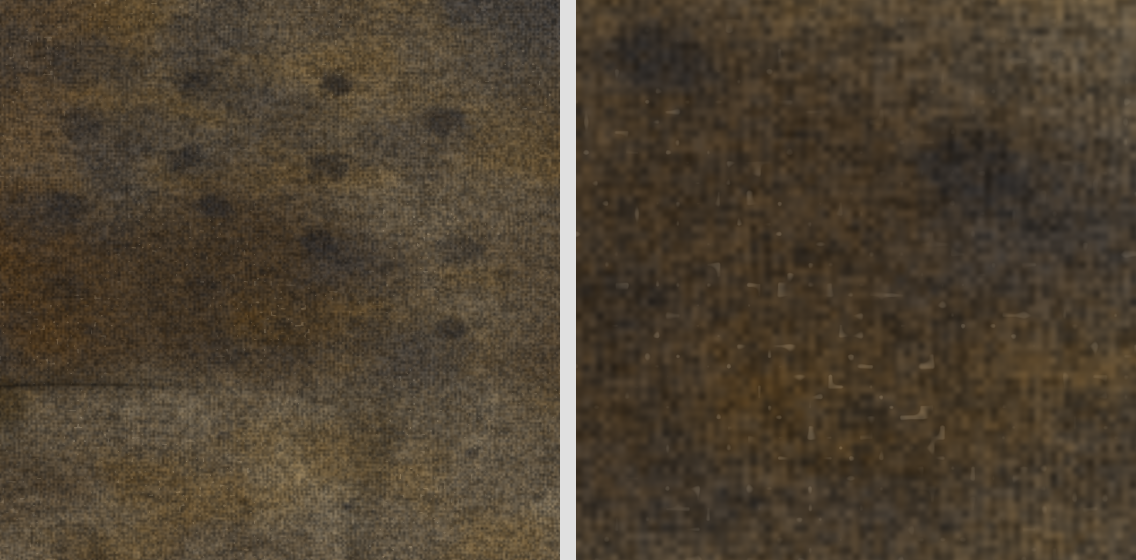
Left, the full canvas; right, a detail of the centre.
A Shadertoy shader for this texture:

```glsl
// Aged, stained canvas: mottled brown and grey-olive paint with soft dark blots,
// a thin shadowed seam and chalky scuffs below it. Layered value noise gives the
// stains; fine noise and woven thread ridges give the grain.

float hash(vec2 p) {
    vec3 q = fract(vec3(p.xyx) * 0.1031);
    q += dot(q, q.yzx + 33.33);
    return fract((q.x + q.y) * q.z);
}

float noise(vec2 p) {
    vec2 i = floor(p), f = fract(p);
    f = f * f * (3.0 - 2.0 * f);
    return mix(mix(hash(i), hash(i + vec2(1, 0)), f.x),
               mix(hash(i + vec2(0, 1)), hash(i + vec2(1, 1)), f.x), f.y);
}

float fbm(vec2 p) {
    float sum = 0.0, amp = 0.5;
    for (int i = 0; i < 5; i++) {
        sum += amp * noise(p);
        p = mat2(1.6, 1.2, -1.2, 1.6) * p + 17.3;
        amp *= 0.5;
    }
    return sum / 0.97;
}

// Soft ragged ellipses: large ones above the seam, a few small specks below.
float blots(vec2 p) {
    float ragged = fbm(p * 38.0 + 5.0) - 0.5;
    float cover = 0.0;
    for (int i = 0; i < 17; i++) {
        float k = float(i);
        bool speck = i > 13;
        vec2 r = fract(vec2(0.31, 0.62) + k * vec2(0.7549, 0.5698));
        vec2 center = vec2(0.05 + 0.9 * r.x, speck ? 0.06 + 0.22 * r.y : 0.39 + 0.52 * r.y);
        float size = speck ? 0.014 : mix(0.022, 0.056, hash(vec2(k, 7.0)));
        vec2 d = (p - center) / (size * vec2(1.0, 0.66));
        d.y += 0.25 * d.x * (hash(vec2(k, 3.0)) - 0.5);
        float body = 1.0 - smoothstep(0.35, 1.25, length(d) + 1.1 * ragged);
        cover = max(cover, body * mix(0.4, 0.95, hash(vec2(k, 11.0))));
    }
    return cover;
}

void mainImage(out vec4 fragColor, in vec2 fragCoord) {
    vec2 p = fragCoord / iResolution.xy;
    float below = 1.0 - smoothstep(0.27, 0.35, p.y);

    // Broad stains: warm brown at left and middle, paler olive at right and top
    float stain = fbm(p * vec2(3.0, 4.5) + 2.7);
    float middle = exp(-pow((p.y - 0.47) / 0.17, 2.0));
    float pale = 0.5 + 1.3 * (stain - 0.5) + 0.35 * (p.x - 0.4)
               - 0.38 * middle * (1.0 - 0.65 * p.x) + 0.16 * below;
    vec3 color = mix(vec3(0.255, 0.205, 0.145), vec3(0.375, 0.33, 0.26),
                     smoothstep(0.0, 1.0, pale));

    // Ochre glazes and cool smoky patches
    float ochre = smoothstep(0.48, 0.75, fbm(p * vec2(4.0, 7.0) + 31.0));
    color += ochre * vec3(0.03, 0.008, -0.03);
    float leftRust = (1.0 - smoothstep(0.0, 0.3, p.x)) * smoothstep(0.3, 0.4, p.y);
    color += leftRust * vec3(0.02, 0.0, -0.02);
    float smoke = smoothstep(0.5, 0.75, fbm(p * vec2(5.0, 8.0) + 53.0)) * (1.0 - below);
    float corner = 1.0 - smoothstep(0.0, 0.34, length(p - vec2(1.0, 1.0)));
    color = mix(color, vec3(0.22, 0.21, 0.205), clamp(0.5 * smoke + 0.75 * corner, 0.0, 0.8));

    // Chalky scuffs and vertical dark washes beneath the seam
    float scuff = smoothstep(0.5, 0.68, fbm(p * vec2(8.0, 11.0) + 71.0));
    color += below * scuff * vec3(0.045, 0.045, 0.04);
    float wash = smoothstep(0.48, 0.75, fbm(p * vec2(9.0, 3.0) + 90.0));
    color *= 1.0 - 0.3 * below * wash * (1.0 - 0.7 * p.x);

    // Blots
    color = mix(color, vec3(0.15, 0.14, 0.135), 0.85 * blots(p));

    // Seam: a thin line with a soft shadow above, fading to the right
    float seam = p.y - 0.313 + 0.012 * p.x - 0.008 * (noise(p * vec2(9.0, 1.0)) - 0.5);
    float fade = 1.0 - smoothstep(0.12, 0.48, p.x);
    float shadow = exp(-abs(seam) / 0.005) + 0.35 * exp(-abs(seam - 0.012) / 0.016);
    color *= 1.0 - 0.42 * fade * min(shadow, 1.0);

    // Brushed streaks, paint grain and uneven thread ridges
    float streak = noise(p * vec2(28.0, 130.0) + 12.0) - 0.5;
    float fine = noise(p * 230.0) - 0.5;
    float coarse = noise(p * 105.0 + 40.0) - 0.5;
    vec2 thread = cos(6.2832 * (128.0 * p + 0.7 * noise(p * 22.0)));
    float weave = thread.x * noise(p * 34.0 + 8.0) + 0.7 * thread.y * noise(p * 34.0 + 60.0);
    color *= 1.0 + 0.40 * fine + 0.24 * coarse + 0.16 * streak + 0.07 * weave;
    color += (noise(p * 150.0 + 77.0) - 0.5) * vec3(0.022, 0.002, -0.024);

    // Sparse bright flecks where the paint is worn
    float fleck = smoothstep(0.86, 0.98, noise(p * 165.0 + 120.0));
    float worn = smoothstep(0.45, 0.7, fbm(p * 7.0 + 140.0));
    color += fleck * (0.03 + 0.09 * worn) * vec3(1.0, 0.95, 0.85);

    fragColor = vec4(clamp(color, 0.0, 1.0), 1.0);
}
```
